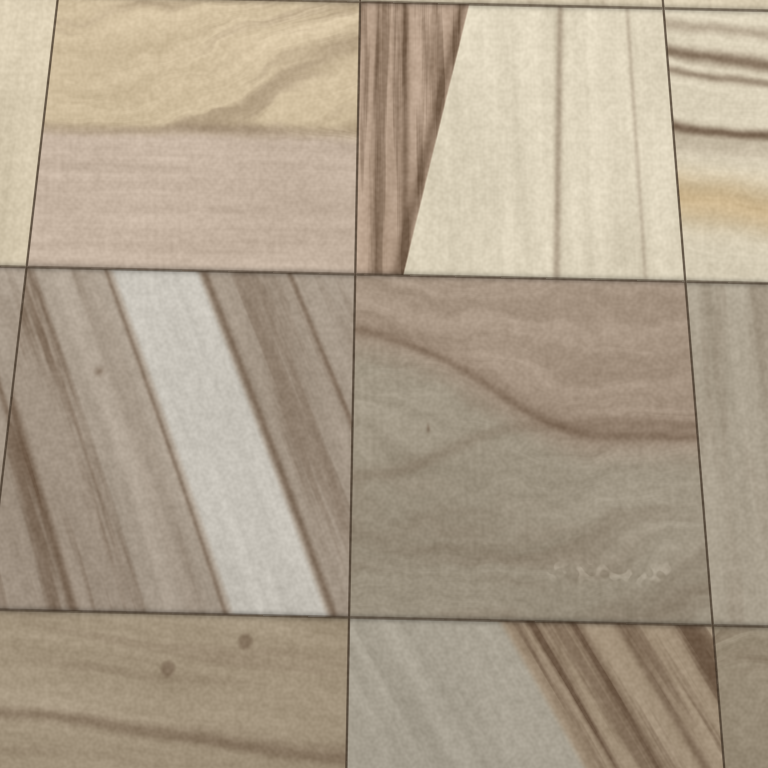
Write a WebGL 1 fragment shader that draws this texture.

```glsl
precision highp float;
uniform vec2 u_resolution;

vec2 gradient(vec2 cell) {
  float a = 6.2832 * fract(sin(dot(cell, vec2(127.1, 311.7))) * 43758.55);
  return vec2(cos(a), sin(a));
}

float noise(vec2 p) {
  vec2 i = floor(p), f = p - i, e = vec2(1.0, 0.0);
  vec2 w = f * f * f * (f * (f * 6.0 - 15.0) + 10.0);
  float low = mix(dot(gradient(i), f), dot(gradient(i + e.xy), f - e.xy), w.x);
  float high = mix(dot(gradient(i + e.yx), f - e.yx), dot(gradient(i + e.xx), f - e.xx), w.x);
  return mix(low, high, w.y);
}

float fbm(vec2 p) {
  float sum = 0.0, amp = 1.0;
  for (int i = 0; i < 4; i++) {
    sum += amp * noise(p);
    p = p * 2.03 + 7.3;
    amp *= 0.55;
  }
  return sum;
}

// Layers run along g.y and vary quickly across g.x
float layers(vec2 g, float frequency) {
  return fbm(vec2(g.x * frequency, g.y * 0.9));
}

float vein(float offset, float width) {
  return exp(-offset * offset / (width * width));
}

float band(float x, float start, float end) {
  return smoothstep(start - 0.012, start + 0.012, x) * (1.0 - smoothstep(end - 0.012, end + 0.012, x));
}

// p.x runs right and p.y runs down within a slab
vec3 slab(vec2 p, float id) {
  vec3 base = vec3(0.83, 0.78, 0.68), brown = vec3(0.40, 0.32, 0.25);
  vec2 g = p + id * 3.7;
  float dark = 0.0, grain = 0.05;
  float wave = fbm(p * vec2(1.8, 2.5) + id * 5.1);
  float stripes = 0.0;

  if (id < 0.5) {
    dark = 0.15 * smoothstep(0.1, 0.6, layers(g, 9.0));
  } else if (id < 1.5) {
    // Swirled upper half over level beds
    float lower = smoothstep(0.47, 0.55, p.y + 0.04 * wave);
    float swirl = p.y + 0.32 * p.x * p.x + 0.10 * wave;
    g = mix(vec2(swirl, p.x), p.yx, lower) + 4.0;
    base = mix(vec3(0.80, 0.73, 0.61), vec3(0.76, 0.69, 0.62), lower);
    dark = 0.30 * (1.0 - lower) * smoothstep(0.0, 0.6, layers(g, 6.0));
    dark += 0.22 * vein(p.y - 0.50 + 0.03 * wave, 0.02);
  } else if (id < 2.5) {
    // Dark upright strip beside a cream piece
    float strip = 1.0 - smoothstep(-0.004, 0.004, p.x - 0.36 + 0.215 * p.y);
    stripes = smoothstep(-0.2, 0.45, layers(g, 22.0));
    base = mix(vec3(0.85, 0.81, 0.72), vec3(0.70, 0.61, 0.53), strip);
    dark = strip * (0.5 * stripes + 0.6 * vein(p.x - 0.15, 0.012) + 0.4 * vein(p.x - 0.06, 0.009));
    dark += strip * 0.6 * vein(p.x - 0.34 + 0.215 * p.y, 0.018);
    dark += (1.0 - strip) * (0.38 * vein(p.x - 0.66 + 0.05 * p.y, 0.012) + 0.22 * vein(p.x - 0.88, 0.008));
  } else if (id < 3.5) {
    float y = p.y - 0.16 * p.x + 0.035 * wave;
    g = vec2(y, p.x) + 2.0;
    base = mix(vec3(0.85, 0.81, 0.72), vec3(0.79, 0.70, 0.55), vein(y - 0.70, 0.08));
    dark = 0.75 * vein(y - 0.17, 0.025) + 0.55 * vein(y - 0.24, 0.016) + 0.8 * vein(y - 0.44, 0.022);
    dark += 0.35 * vein(y - 0.06, 0.025) + 0.2 * vein(y - 0.50, 0.05);
  } else if (id < 5.5) {
    // Slanted bands with a white stripe
    float s = p.x - 0.42 * p.y;
    g = vec2(s, p.y);
    stripes = smoothstep(-0.15, 0.5, layers(g + 9.0, 11.0));
    base = mix(vec3(0.68, 0.63, 0.57), vec3(0.78, 0.76, 0.72), band(s, 0.26, 0.52));
    float rust = band(s, -0.5, 0.02) + 0.65 * band(s, 0.53, 0.80) + 0.35 * band(s, 0.13, 0.20) + 0.35 * band(s, 0.80, 1.2);
    dark = rust * (0.2 + 0.5 * stripes) + 0.5 * vein(s - 0.24, 0.008) + 0.5 * vein(s - 0.54, 0.012);
    dark += 0.55 * vein(s + 0.18, 0.015) + 0.5 * vein(s - 0.80, 0.010);
    dark += 0.5 * vein(length(p - vec2(0.25, 0.33)), 0.014);
  } else if (id < 6.5) {
    // Plain stone crossed by two curved veins
    float curve = p.y - 0.19 - 0.30 * smoothstep(0.0, 0.75, p.x) + 0.02 * wave;
    float branch = p.y - 0.62 + 0.17 * smoothstep(0.0, 0.6, p.x) + 0.03 * wave;
    float low = smoothstep(-0.02, 0.12, curve);
    g = vec2(p.y + 0.22 * p.x * (p.x - 1.1) + 0.12 * wave, p.x);
    base = mix(vec3(0.65, 0.58, 0.51), vec3(0.62, 0.58, 0.51), low);
    dark = 0.36 * vein(curve, 0.016) + 0.16 * vein(curve + 0.02, 0.045);
    dark += 0.2 * vein(branch, 0.02) + 0.22 * low * smoothstep(0.0, 0.6, layers(g, 5.0));
    base += 0.09 * vein(p.y - 0.87, 0.025) * band(p.x, 0.55, 0.92) * smoothstep(0.0, 0.3, noise(p * 38.0));
    dark += 0.5 * vein(length((p - vec2(0.22, 0.48)) * vec2(2.0, 0.8)), 0.011);
  } else if (id < 7.5) {
    base = vec3(0.67, 0.63, 0.56);
    dark = 0.18 * smoothstep(0.0, 0.6, layers(g, 8.0));
  } else if (id < 9.5) {
    // Level beds with two round knots
    float y = p.y - 0.09 * p.x + 0.02 * wave;
    g = vec2(y, p.x) + 6.0;
    base = vec3(0.65, 0.59, 0.50);
    dark = 0.4 * vein(y - 0.24, 0.016) + 0.2 * smoothstep(0.0, 0.6, layers(g, 10.0));
    for (int i = 0; i < 2; i++) {
      vec2 knot = mix(vec2(0.717, 0.065), vec2(0.51, 0.135), float(i));
      dark += 0.5 * (1.0 - smoothstep(0.011, 0.026, length(p - knot)));
    }
  } else if (id < 10.5) {
    float s = p.x - 0.64 * p.y;
    g = vec2(s, p.y);
    float rust = smoothstep(0.40, 0.43, s);
    stripes = smoothstep(-0.15, 0.4, layers(g + 3.0, 13.0));
    base = mix(vec3(0.67, 0.64, 0.58), vec3(0.66, 0.59, 0.50), rust);
    dark = rust * (0.55 * stripes + 0.25 * vein(s - 0.45, 0.03));
    dark += 0.55 * (vein(s - 0.50, 0.012) + vein(s - 0.62, 0.018) + vein(s - 0.74, 0.016) + vein(s - 0.92, 0.035));
  } else {
    g = vec2(p.y + 0.3 * p.x + 0.2 * wave, p.x);
    base = vec3(0.59, 0.54, 0.46);
    dark = 0.25 * smoothstep(0.0, 0.6, layers(g, 7.0));
  }
  base += grain * layers(g + 11.0, 16.0) + 0.03 * wave;
  return mix(base, brown, clamp(dark, 0.0, 0.9));
}

void main() {
  vec2 uv = gl_FragCoord.xy / u_resolution;
  float down = 1.0 - uv.y, pixel = 1.0 / u_resolution.y;

  // Columns widen and rows grow taller toward the bottom
  float width = 0.394 + 0.098 * down;
  float depth = down - 0.003 - 0.022 * (uv.x - 0.5);
  vec2 grid = vec2((uv.x - 0.469 + 0.018 * down) / width, depth * (3.0735 - 0.7226 * depth));
  vec2 cell = floor(grid), p = grid - cell;
  vec3 color = slab(p, cell.x + 2.0 + 4.0 * cell.y);

  // Fine upright joints, softer level joints
  vec2 joint = min(p, 1.0 - p) * vec2(width, 1.0 / (3.0735 - 1.4452 * depth));
  color *= 1.0 - 0.22 * vein(joint.y, 0.005);
  float seam = max(0.8 * (1.0 - smoothstep(0.0004, 0.0012 + pixel, joint.x)), 0.55 * (1.0 - smoothstep(0.0006, 0.0016 + pixel, joint.y)));
  color = mix(color, vec3(0.27, 0.22, 0.17), seam);

  // Mottling, speckle and fading light
  color += 0.035 * noise(uv * 75.0) + 0.04 * noise(uv * 190.0);
  color *= 1.03 - 0.07 * down;
  gl_FragColor = vec4(color, 1.0);
}
```
